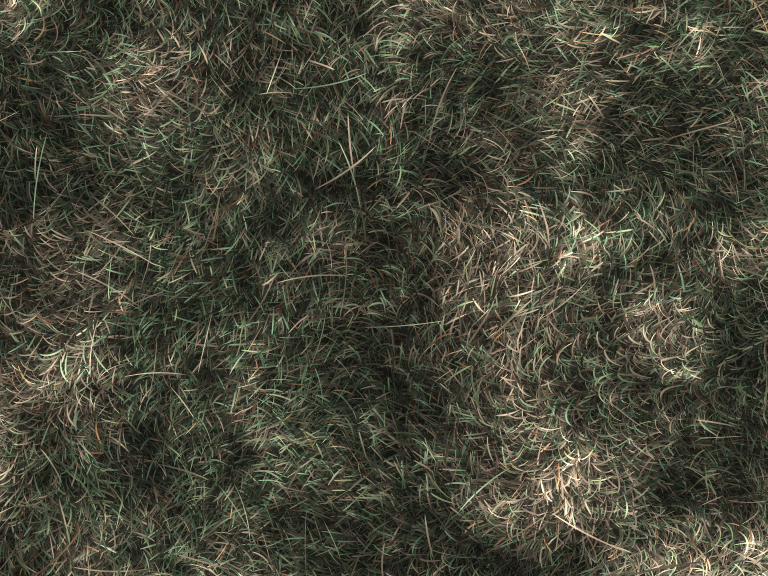
Reproduce this texture procedurally as a WebGL 2 fragment shader.

```glsl
#version 300 es
precision highp float;
// Matted meadow turf: layered green and straw blades, sunlit dry patches, shaded hollows.

#define LAYERS 24            // blade layers, bottom to top
#define BLADE_CELL 0.026     // spacing of blades, in canvas heights
#define BLADE_WIDTH 0.0012   // half width of a blade
#define STALK_CELL 0.085     // spacing of long dry stalks
#define STALK_WIDTH 0.0013
#define BRIGHTNESS 0.345
#define BLADE_CONTRAST 1.35  // tone spread between blades
#define LIGHT_CONTRAST 1.2   // strength of large light and shade
#define DEPTH_SHADE 0.8      // darkening of the lowest layer

uniform vec2 u_resolution;
out vec4 fragColor;

const vec3 GROUND = vec3(0.115, 0.115, 0.092);
const vec3 GREEN = vec3(0.92, 1.05, 0.74);
const vec3 COOL_GREEN = vec3(0.82, 1.05, 0.84);
const vec3 STRAW = vec3(1.12, 0.98, 0.83);
const vec3 RUST = vec3(1.28, 0.94, 0.68);

// Integer hash giving three values in 0..1
vec3 hash3(ivec2 cell, int seed) {
  uvec3 v = uvec3(ivec3(cell, seed) + 4096);
  v = v * 1664525u + 1013904223u;
  v.x += v.y * v.z; v.y += v.z * v.x; v.z += v.x * v.y;
  v ^= v >> 16u;
  v.x += v.y * v.z; v.y += v.z * v.x; v.z += v.x * v.y;
  return vec3(v >> 8u) / 16777216.0;
}

float noise(vec2 p, int seed) {
  ivec2 i = ivec2(floor(p));
  vec2 f = fract(p);
  f = f * f * (3.0 - 2.0 * f);
  float low = mix(hash3(i, seed).x, hash3(i + ivec2(1, 0), seed).x, f.x);
  float high = mix(hash3(i + ivec2(0, 1), seed).x, hash3(i + ivec2(1, 1), seed).x, f.x);
  return mix(low, high, f.y);
}

float fbm(vec2 p, int seed) {
  float sum = 0.0, amp = 0.533;
  for (int i = 0; i < 4; i++) {
    sum += amp * noise(p, seed + i);
    p = mat2(1.6, 1.2, -1.2, 1.6) * p;
    amp *= 0.5;
  }
  return sum;
}

float segmentDistance(vec2 p, vec2 a, vec2 b) {
  vec2 d = b - a;
  return length(p - a - d * clamp(dot(p - a, d) / dot(d, d), 0.0, 1.0));
}

// Share of dry straw: a worn diagonal strip, a drier right side and loose spots
float dryness(vec2 p) {
  float strip = segmentDistance(p, vec2(0.83, 0.50), vec2(1.00, 0.14));
  float worn = exp(-strip * strip / 0.012);
  float spots = fbm(p * 7.0 + 3.0, 20);
  float side = smoothstep(0.65, 1.3, p.x);
  return clamp(2.0 * (spots - 0.45) + 0.55 * worn + 0.22 * side + 0.15, 0.0, 1.0);
}

// One layer of curved, tapered strokes, one candidate per cell
void drawBlades(inout vec3 col, vec2 p, float cell, float halfWidth, int seed,
                float chance, float heading, float spread, float dry, float tone) {
  float pixel = 1.0 / u_resolution.y;
  vec2 g = p / cell + hash3(ivec2(seed), 7).xy;
  ivec2 home = ivec2(floor(g));
  for (int y = -1; y <= 1; y++)
  for (int x = -1; x <= 1; x++) {
    ivec2 id = home + ivec2(x, y);
    vec3 place = hash3(id, seed);
    vec3 look = hash3(id, seed + 100);
    vec3 form = hash3(id, seed + 200);
    if (form.z > chance) continue;
    // Coordinates along and across the stroke
    float angle = heading + spread * (place.z - 0.5);
    vec2 along = vec2(cos(angle), sin(angle));
    vec2 d = (g - vec2(id) - place.xy) * cell;
    vec2 q = vec2(dot(d, along), dot(d, vec2(-along.y, along.x)));
    float halfLength = cell * mix(0.35, 0.95, form.x);
    float t = q.x / halfLength;
    float bend = (form.y - 0.5) * 0.25 * halfLength;
    float w = halfWidth * mix(0.5, 1.4, look.z) * (1.0 - 0.6 * t * t);
    float cover = clamp((w - abs(q.y - bend * t * t)) / pixel + 0.5, 0.0, 1.0);
    cover *= 1.0 - smoothstep(0.75, 1.0, abs(t));
    // Tint and tone of this stroke
    vec3 fresh = mix(GREEN, COOL_GREEN, form.y);
    vec3 tint = mix(fresh, STRAW, smoothstep(-0.25, 0.25, 0.36 + 0.5 * dry - look.x));
    if (look.x > 0.25 && look.x < 0.28) tint = RUST;
    float shade = tone + BLADE_CONTRAST * (look.y - 0.5) + 0.2 * t;
    col = mix(col, BRIGHTNESS * tint * exp(shade), cover);
  }
}

void main() {
  vec2 p = gl_FragCoord.xy / u_resolution.y;

  // Slow fields: straw share, light and lie of the grass
  float dry = dryness(p);
  float light = LIGHT_CONTRAST * (fbm(p * 5.0, 40) - 0.5)
              + 0.5 * (noise(p * 19.0, 50) - 0.5)
              + 0.45 * (noise(p * 43.0, 51) - 0.5)
              + 0.65 * (dry - 0.4) + 0.1 * (p.x - 0.67);
  float lie = 6.28 * noise(p * 3.2 + 0.4, 60) + 0.6;

  vec3 col = GROUND * exp(light);
  for (int i = 0; i < LAYERS; i++) {
    float height = float(i) / float(LAYERS - 1);
    drawBlades(col, p, BLADE_CELL * mix(0.9, 1.15, height), BLADE_WIDTH, 300 + i,
               1.0, lie, 2.4, dry, light - DEPTH_SHADE * (1.0 - height));
  }

  // Sparse long stalks lying on top
  for (int i = 0; i < 3; i++)
    drawBlades(col, p, STALK_CELL, STALK_WIDTH, 700 + i, 0.28, 0.0, 6.28, 0.9, 0.6 * light + 0.25);

  fragColor = vec4(clamp(col, 0.0, 1.0), 1.0);
}
```
